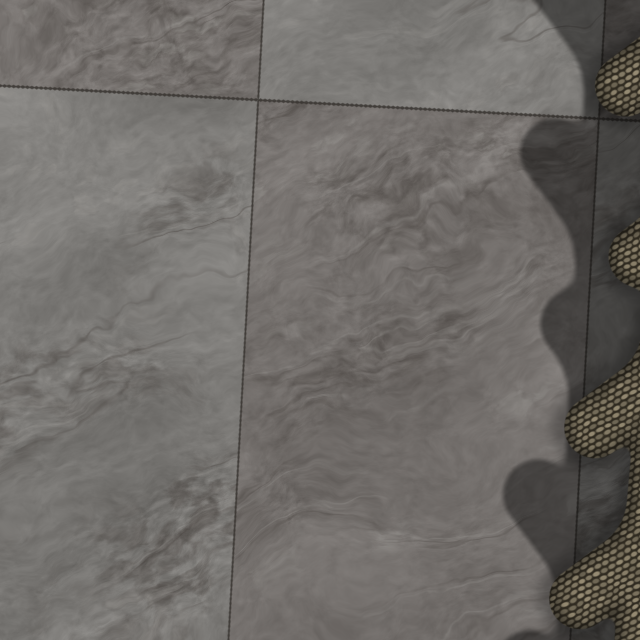
Give the GLSL for this texture, as a WebGL 2 fragment shader.

```glsl
#version 300 es
precision highp float;
// Grey stone floor tiles in slight perspective skew, with a scalloped woven
// rug edge and its shadow on the right. Stone is warped, bedded noise per tile;
// rug and shadow are smooth unions of a half plane and a row of capsules.
#define TILE_SIZE vec2(0.534, 0.9)
#define TILE_ORIGIN vec2(0.357, 0.866)
#define SKEW 0.055
#define JOINT_HALF_WIDTH 0.0017
#define BED_ANGLE 0.38
#define LOBE_PITCH 0.267
#define LOBE_WOBBLE 0.03
#define SHADOW_DEPTH 0.43
#define WEAVE_SCALE vec2(76.0, 108.0)

uniform vec2 u_resolution;
out vec4 outColor;

const vec3 STONE_WARM = vec3(0.455, 0.435, 0.423);
const vec3 STONE_COOL = vec3(0.500, 0.495, 0.483);
const vec3 STONE_DARK = vec3(0.335, 0.315, 0.300);
const vec3 STONE_PALE = vec3(0.570, 0.560, 0.545);
const vec3 JOINT = vec3(0.215, 0.200, 0.185);
const vec3 THREAD_LIGHT = vec3(0.560, 0.520, 0.430);
const vec3 THREAD_DARK = vec3(0.190, 0.170, 0.130);

float hash(vec2 p) {
  vec3 q = fract(vec3(p.xyx) * 0.1031);
  q += dot(q, q.yzx + 33.33);
  return fract((q.x + q.y) * q.z);
}

float noise(vec2 p) {
  vec2 i = floor(p), f = fract(p);
  f = f * f * (3.0 - 2.0 * f);
  return mix(mix(hash(i), hash(i + vec2(1, 0)), f.x),
             mix(hash(i + vec2(0, 1)), hash(i + vec2(1, 1)), f.x), f.y);
}

float fbm(vec2 p) {
  float sum = 0.0, amp = 0.5;
  for (int i = 0; i < 5; i++) {
    sum += amp * noise(p);
    p = mat2(1.6, 1.2, -1.2, 1.6) * p + 17.3;
    amp *= 0.5;
  }
  return sum;
}

vec2 rotate(vec2 p, float a) {
  return mat2(cos(a), -sin(a), sin(a), cos(a)) * p;
}

float smoothMin(float a, float b, float k) {
  float h = max(k - abs(a - b), 0.0) / k;
  return min(a, b) - 0.25 * h * h * k;
}

// Signed distance to a scalloped edge; base holds x, lean and first lobe height
float scallops(vec2 p, vec3 base, float inset, vec2 axis, float radius) {
  float d = base.x + inset + base.y * p.y - p.x;
  for (int i = 0; i < 5; i++) {
    float n = float(i);
    float y = base.z + LOBE_PITCH * n;
    float x = base.x + base.y * y + LOBE_WOBBLE * cos(2.1 * (n - 2.0));
    vec2 q = p - vec2(x, y);
    float along = clamp(dot(q, axis), 0.0, 0.14);
    d = smoothMin(d, length(q - axis * along) - radius, 0.03);
  }
  return d;
}

vec3 stone(vec2 p, vec2 cell) {
  float parity = mod(cell.x + cell.y, 2.0);
  vec2 q = rotate(p, BED_ANGLE) + cell * vec2(7.3, 3.7) + 40.0;
  q += 0.17 * (vec2(fbm(q * 4.0), fbm(q * 4.0 + 9.0)) - 0.5);
  float clouds = fbm(q * vec2(3.0, 9.0));
  float bands = fbm(q * vec2(2.2, 13.0) + 3.0);
  float patches = fbm(q * vec2(4.0, 6.0) + 21.0);
  float grain = fbm(q * vec2(70.0, 115.0)) - 0.48;
  float flecks = fbm(q * vec2(24.0, 42.0) + 5.0);

  // Rough areas gather low on cool tiles and high on warm ones
  float rough = smoothstep(0.35, 0.75, patches + (parity - 0.5) * 0.7 * (p.y - 0.4));
  vec3 c = mix(STONE_COOL, STONE_WARM, 0.15 + 0.7 * parity);
  c += 0.16 * (clouds - 0.48);
  c = mix(c, STONE_DARK, 0.55 * rough * smoothstep(0.38, 0.65, flecks));
  c = mix(c, STONE_PALE, 0.45 * smoothstep(0.54, 0.68, flecks) * smoothstep(0.45, 0.62, clouds));

  // Dark veins with a pale lower rim along the bedding
  float vein = 1.0 - smoothstep(0.0, 0.035, abs(bands - 0.46));
  float rim = 1.0 - smoothstep(0.0, 0.03, abs(bands - 0.54));
  float strength = smoothstep(0.36, 0.58, patches);
  c = mix(c, STONE_DARK, 0.42 * vein * strength);
  c = mix(c, STONE_PALE, 0.28 * rim * strength);
  return c + grain * mix(0.08, 0.17, rough);
}

vec3 weave(vec2 p, float depth) {
  vec2 w = rotate(p, 0.5) * WEAVE_SCALE;
  w += 0.35 * (vec2(noise(p * 40.0), noise(p * 40.0 + 7.0)) - 0.5);
  w.x += 0.5 * mod(floor(w.y), 2.0);
  vec2 f = fract(w) - 0.5;
  float knot = 1.0 - smoothstep(0.22, 0.56, length(f * vec2(0.9, 1.1)));
  float tone = 0.75 + 0.3 * hash(floor(w));
  vec3 c = mix(THREAD_DARK, THREAD_LIGHT * tone, knot);
  return c * mix(0.65, 1.0, smoothstep(0.0, 0.025, depth));
}

void main() {
  vec2 p = gl_FragCoord.xy / u_resolution;
  float px = 1.0 / min(u_resolution.x, u_resolution.y);

  // Skewed tile grid
  vec2 grid = p - TILE_ORIGIN + SKEW * vec2(-p.y, p.x);
  vec2 cell = floor(grid / TILE_SIZE);
  vec2 gap = abs(grid - TILE_SIZE * floor(grid / TILE_SIZE + 0.5));
  vec3 color = stone(p, cell);

  // Joints, with a fine toothed edge
  vec2 teeth = abs(fract(p.yx * 140.0) - 0.5) * vec2(0.0012, 0.0030);
  vec2 line = 1.0 - smoothstep(vec2(-px), vec2(px), gap - JOINT_HALF_WIDTH - teeth + 0.0006);
  color = mix(color, JOINT, 0.85 * max(line.x, line.y));

  // Shadow on the floor, then the rug above it
  float shade = scallops(p, vec3(0.845, 0.05, -0.04), 0.025, vec2(0.6, -0.8), 0.055);
  color *= 1.0 - SHADOW_DEPTH * (1.0 - smoothstep(-0.006, 0.006, shade));
  float rug = scallops(p, vec3(0.915, 0.09, 0.065), 0.045, vec2(0.8, 0.6), 0.048);
  color *= 1.0 - 0.25 * (1.0 - smoothstep(0.0, 0.035, rug));
  color = mix(color, weave(p, -rug), 1.0 - smoothstep(-px, px, rug));
  outColor = vec4(color, 1.0);
}
```
